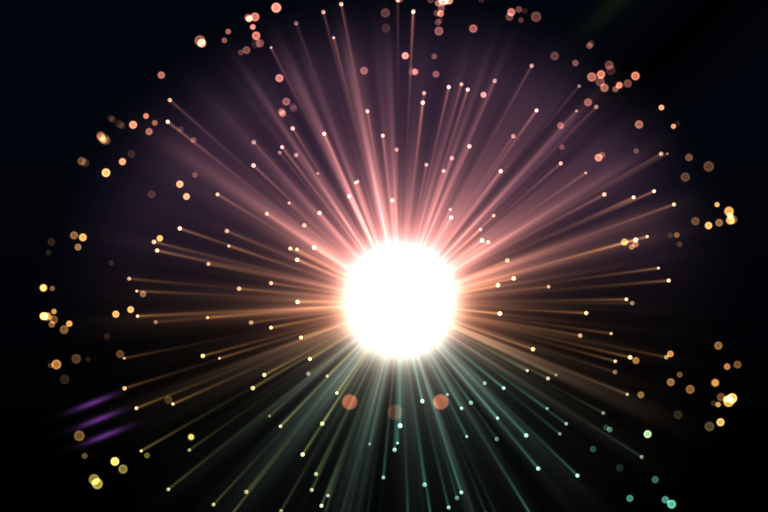
A WebGL 2 fragment shader for this background:

```glsl
#version 300 es
precision highp float;
// A fibre-optic lamp seen head on: a white core throws soft radial rays and
// thin fibres with glowing tips, inside an oval rim of out-of-focus dots.
// Rays are periodic angular noise; fibres and dots are scattered by hashes.
uniform vec2 u_resolution;
out vec4 outColor;

#define CORE vec2(0.031, -0.092)
#define RIM_CENTER vec2(0.02, -0.105)
#define RIM_RADII vec2(0.69, 0.63)
#define CORE_SIZE 0.088
#define FIBRES 170
#define RIM_DOTS 290
#define RAY_GAIN 1.25
#define FIBRE_WIDTH 0.0021

const float TAU = 6.28318;

float hash(float n) { return fract(sin(n * 127.1 + 3.7) * 43758.5); }

// Value noise around the circle, with a whole number of cells per turn.
float ringNoise(float turn, float cells, float seed) {
  float x = turn * cells;
  float i = floor(x);
  float f = smoothstep(0.0, 1.0, x - i);
  return mix(hash(mod(i, cells) + seed), hash(mod(i + 1.0, cells) + seed), f);
}

float disc(vec2 v, float radius, float soft) {
  return 1.0 - smoothstep(radius - soft, radius + soft, length(v));
}

// Warm above, amber at the sides, green and teal below.
vec3 tipColor(vec2 dir) {
  vec3 amber = vec3(1.0, 0.67, 0.33);
  vec3 c = mix(amber, vec3(0.95, 0.53, 0.43), smoothstep(0.3, 0.9, dir.y));
  vec3 low = mix(vec3(0.9, 0.85, 0.4), vec3(0.4, 0.85, 0.75), smoothstep(-0.7, 0.0, dir.x));
  return mix(c, low, smoothstep(-0.25, -0.65, dir.y));
}

vec3 backdrop(vec2 p) {
  vec3 col = mix(vec3(0.004), vec3(0.008, 0.018, 0.042), smoothstep(-0.45, 0.25, p.y));
  float diagonal = p.x - p.y;
  col *= 1.0 - 0.75 * exp(-pow((diagonal - 0.16) / 0.09, 2.0)) * smoothstep(0.2, 0.4, p.y);
  float beam = exp(-pow((diagonal + 0.04) / 0.03, 2.0)) * smoothstep(0.38, 0.5, p.y);
  return col + vec3(0.05, 0.06, 0.0) * beam * step(0.0, p.x);
}

vec3 softRays(vec2 d, float r, vec2 dir) {
  float turn = atan(d.y, d.x) / TAU + 0.5;
  float broad = ringNoise(turn, 27.0, 5.0);
  float mid = ringNoise(turn, 83.0, 91.0);
  float fine = ringNoise(turn, 230.0, 207.0);
  float streak = 0.2 + 0.45 * broad * broad + 0.75 * mid * mid * (0.5 + fine) + 0.2 * fine * fine;
  float up = smoothstep(-0.1, 0.8, dir.y);
  float down = smoothstep(-0.2, -0.75, dir.y);
  vec3 tint = mix(vec3(0.72, 0.47, 0.32), vec3(0.82, 0.52, 0.46), up);
  tint = mix(tint, vec3(0.42, 0.53, 0.48), down);
  float reach = 0.13 + 0.055 * up + 0.015 * down + 0.05 * mid;
  return tint * RAY_GAIN * mix(0.65, streak, smoothstep(0.06, 0.2, r)) * exp(-max(r - 0.09, 0.0) / reach);
}

// Thin lines that brighten outward and end in a small bright bead.
vec3 fibres(vec2 d, float px) {
  vec3 sum = vec3(0.0);
  for (int i = 0; i < FIBRES; i++) {
    float k = float(i);
    float a = TAU * (k + 1.6 * hash(k + 11.0)) / float(FIBRES);
    vec2 dir = vec2(cos(a), sin(a));
    float tip = mix(0.19, 0.61, hash(k + 300.0));
    float along = dot(d, dir);
    float across = abs(d.x * dir.y - d.y * dir.x);
    float width = FIBRE_WIDTH + 0.5 * px;
    float line = exp(-across * across / (width * width)) * smoothstep(0.05, 0.15, along);
    line *= smoothstep(tip + px, tip - px, along) * exp((along - tip) / 0.11);
    vec3 c = tipColor(dir);
    float power = 0.35 + 0.65 * hash(k + 620.0);
    float bead = disc(d - dir * tip, 0.0028 + 0.002 * hash(k + 810.0), px);
    sum += c * line * 0.42 * power + mix(c, vec3(1.0, 0.95, 0.8), 0.5) * bead * power * 1.2;
  }
  return sum;
}

// Clumped blurred discs, densest along the outer oval.
vec3 rimDots(vec2 p, float px) {
  vec3 sum = vec3(0.0);
  for (int i = 0; i < RIM_DOTS; i++) {
    float k = float(i) + 1000.0;
    float a = TAU * 0.25 + (hash(k) * 2.0 - 1.0) * 2.35;
    a += 0.09 * sin(a * 11.0);
    float h = hash(k + 400.0);
    vec2 dir = vec2(cos(a), sin(a));
    vec2 v = p - RIM_CENTER - dir * RIM_RADII * (1.0 - 0.32 * h * h);
    float size = mix(0.0045, 0.0115, hash(k + 800.0) * (1.0 - 0.6 * h));
    float ring = 0.75 + 0.35 * smoothstep(0.4, 1.0, length(v) / size);
    float power = 0.2 + 0.7 * pow(hash(k + 1200.0), 1.5);
    sum += tipColor(dir) * disc(v, size, px + 0.001) * ring * power;
  }
  return sum;
}

void main() {
  vec2 p = (gl_FragCoord.xy - 0.5 * u_resolution) / u_resolution.y;
  float px = 1.0 / u_resolution.y;
  vec2 d = p - CORE;
  float r = length(d);
  vec2 dir = d / max(r, 0.0001);
  float oval = length((p - RIM_CENTER) / RIM_RADII);
  float inside = 1.0 - smoothstep(0.72, 1.03, oval);

  // Violet haze in the upper dome, black hollows below.
  vec3 col = backdrop(p) * mix(1.0, 0.5, inside);
  col += vec3(0.115, 0.075, 0.135) * inside * smoothstep(-0.12, 0.25, d.y);
  col += softRays(d, r, dir) * inside;
  col += fibres(d, px) + rimDots(p, px);

  // Violet streaks at lower left and blurred red discs under the core.
  for (int i = 0; i < 3; i++) {
    float k = float(i);
    vec2 s = d - vec2(-0.6 + 0.012 * k, -0.195 - 0.032 * k);
    vec2 axis = vec2(0.93, 0.36);
    vec2 e = vec2(dot(s, axis) / 0.045, dot(s, vec2(-axis.y, axis.x)) / 0.006);
    col += vec3(0.36, 0.17, 0.48) * exp(-dot(e, e));
    vec2 spot = vec2(-0.098 + 0.089 * k, -0.193 - 0.02 * float(i == 1));
    col += vec3(0.55, 0.24, 0.14) * disc(d - spot, 0.015, 0.003) * (i == 1 ? 0.35 : 0.9);
  }

  // Peach halo leaning upward, then the burnt-out core.
  float halo = length(d - vec2(0.0, 0.035));
  col += vec3(0.75, 0.48, 0.42) * exp(-halo * halo / 0.024);
  col += vec3(1.0, 0.97, 0.92) * 1.3 * exp(-pow(r / (CORE_SIZE * 1.2), 4.0));
  outColor = vec4(clamp(col, 0.0, 1.0), 1.0);
}
```
